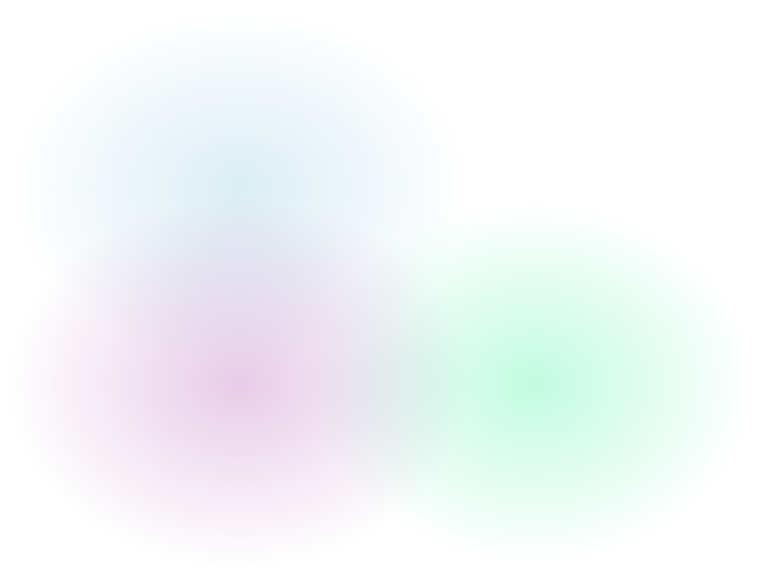
Give the GLSL for this background, as a WebGL 2 fragment shader.

```glsl
#version 300 es
precision highp float;

uniform vec2 u_resolution;
out vec4 outColor;

const vec3 PAPER = vec3(1.0);
const vec3 SKY = vec3(0.86, 0.93, 0.96);
const vec3 ORCHID = vec3(0.91, 0.80, 0.91);
const vec3 MINT = vec3(0.76, 0.985, 0.885);

// Linear elliptical falloff: 1 at the center, 0 at the rim.
float glow(vec2 uv, vec2 center, vec2 radius) {
    return max(1.0 - length((uv - center) / radius), 0.0);
}

// Lays a translucent tint over the color below by multiplication.
vec3 stain(vec3 base, vec3 tint, float amount) {
    return base * mix(vec3(1.0), tint, amount);
}

void main() {
    vec2 uv = gl_FragCoord.xy / u_resolution;

    // Three overlapping washes on white.
    vec3 color = PAPER;
    color = stain(color, SKY, glow(uv, vec2(0.312, 0.675), vec2(0.300, 0.312)));
    color = stain(color, ORCHID, glow(uv, vec2(0.311, 0.335), vec2(0.303, 0.322)));
    color = stain(color, MINT, glow(uv, vec2(0.695, 0.335), vec2(0.290, 0.318)));

    outColor = vec4(color, 1.0);
}
```
